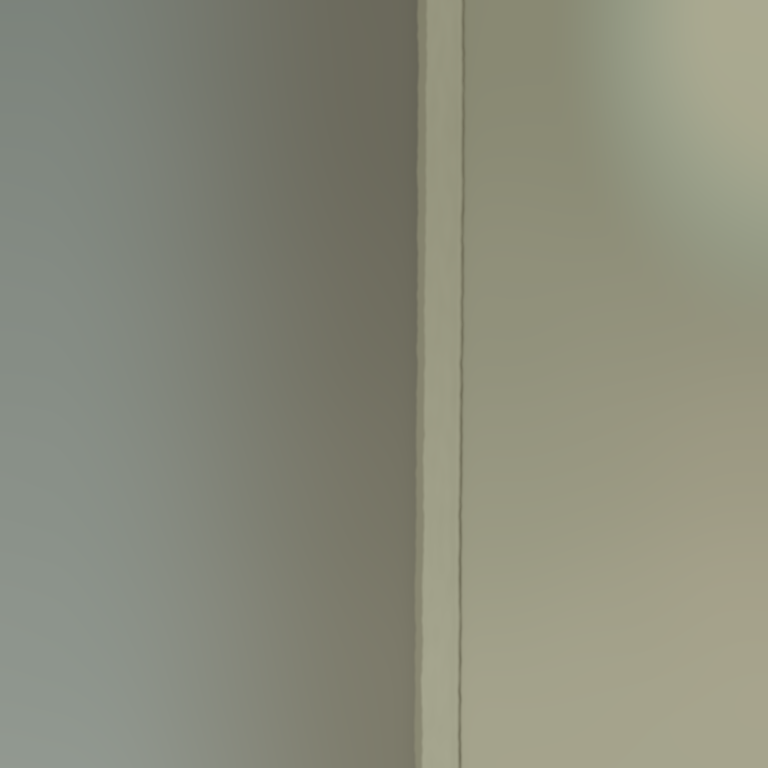
A three.js fragment shader for this texture:

```glsl
// Two softly lit walls meeting at a pale vertical trim with a bevel and a dark groove.
varying vec2 vUv;

const vec3 LEFT_TOP = vec3(0.487, 0.515, 0.485);
const vec3 LEFT_BOTTOM = vec3(0.570, 0.597, 0.565);
const vec3 SHADE_TOP = vec3(0.420, 0.413, 0.360);
const vec3 SHADE_BOTTOM = vec3(0.490, 0.482, 0.418);
const vec3 RIGHT_TOP = vec3(0.535, 0.535, 0.450);
const vec3 RIGHT_MIDDLE = vec3(0.575, 0.575, 0.490);
const vec3 RIGHT_BOTTOM = vec3(0.645, 0.640, 0.550);
const vec3 TRIM_TOP = vec3(0.590, 0.588, 0.498);
const vec3 TRIM_BOTTOM = vec3(0.645, 0.645, 0.555);
const vec3 BEVEL = vec3(0.510, 0.503, 0.420);
const vec3 GROOVE = vec3(0.430, 0.420, 0.340);
const vec3 GLOW = vec3(0.665, 0.662, 0.565);
const vec3 GLOW_RIM_TINT = vec3(-0.012, 0.008, 0.014);
const vec2 GLOW_CENTER = vec2(1.03, 0.98);
const vec2 GLOW_RADIUS = vec2(0.27, 0.37);
const float BEVEL_X = 0.5405;
const float TRIM_X = 0.5495;
const float GROOVE_X = 0.5985;
const float TRIM_LEAN = 0.0055;
const float GROOVE_WIDTH = 0.0022;
const float EDGE_SOFTNESS = 0.0025;
const float EDGE_WOBBLE = 0.0022;

vec2 hashGradient(vec2 cell) {
  vec2 p = vec2(dot(cell, vec2(127.1, 311.7)), dot(cell, vec2(269.5, 183.3)));
  return 2.0 * fract(sin(p) * 43758.55) - 1.0;
}

float gradientNoise(vec2 p) {
  vec2 i = floor(p);
  vec2 f = p - i;
  vec2 u = f * f * f * (f * (f * 6.0 - 15.0) + 10.0);
  float a = dot(hashGradient(i), f);
  float b = dot(hashGradient(i + vec2(1.0, 0.0)), f - vec2(1.0, 0.0));
  float c = dot(hashGradient(i + vec2(0.0, 1.0)), f - vec2(0.0, 1.0));
  float d = dot(hashGradient(i + vec2(1.0, 1.0)), f - vec2(1.0, 1.0));
  return mix(mix(a, b, u.x), mix(c, d, u.x), u.y);
}

// Sideways roughness of a painted edge at height y
float wobble(float y, float seed) {
  return EDGE_WOBBLE * (gradientNoise(vec2(y * 24.0, seed))
    + 0.7 * gradientNoise(vec2(y * 75.0, seed + 7.3)));
}

float edgeMask(float x, float edge) {
  return smoothstep(edge - EDGE_SOFTNESS, edge + EDGE_SOFTNESS, x);
}

vec3 leftWall(vec2 uv) {
  vec3 lit = mix(LEFT_BOTTOM, LEFT_TOP, uv.y);
  vec3 shade = mix(SHADE_BOTTOM, SHADE_TOP, smoothstep(0.0, 0.9, uv.y));
  float bend = 0.04 * (uv.y - 0.5);
  return mix(lit, shade, smoothstep(0.06, 0.53, uv.x + bend));
}

vec3 rightWall(vec2 uv) {
  vec3 color = mix(RIGHT_BOTTOM, RIGHT_MIDDLE, smoothstep(0.0, 0.58, uv.y));
  color = mix(color, RIGHT_TOP, smoothstep(0.45, 1.0, uv.y));
  // Warmer, brighter toward the lower right
  color += vec3(0.025, 0.014, 0.012) * smoothstep(0.65, 1.0, uv.x)
    * smoothstep(0.72, 0.4, uv.y) * smoothstep(-0.1, 0.3, uv.y);
  // Light pooled in the upper corner, with a cool rim
  float reach = length((uv - GLOW_CENTER) / GLOW_RADIUS);
  float glow = smoothstep(1.2, 0.35, reach);
  color = mix(color, GLOW, glow);
  return color + GLOW_RIM_TINT * 4.0 * glow * (1.0 - glow);
}

void main() {
  vec2 uv = vUv;
  float lean = TRIM_LEAN * smoothstep(0.0, 1.0, uv.y);
  float bevelX = BEVEL_X + 0.7 * lean + wobble(uv.y, 2.4);
  float trimX = TRIM_X + 1.1 * lean + wobble(uv.y, 13.6);
  float grooveX = GROOVE_X + lean + 0.7 * wobble(uv.y, 31.5);

  // Left wall, darkest right beside the trim
  vec3 color = leftWall(uv);
  color -= 0.022 * exp(-max(bevelX - uv.x, 0.0) * 90.0);

  // Bevel and flat face of the trim
  color = mix(color, mix(BEVEL + 0.03, BEVEL, uv.y), edgeMask(uv.x, bevelX));
  vec3 trim = mix(TRIM_BOTTOM, TRIM_TOP, smoothstep(0.0, 0.85, uv.y));
  trim += 0.012 * gradientNoise(uv * vec2(95.0, 26.0));
  trim -= 0.015 * smoothstep(grooveX - 0.02, grooveX, uv.x);
  color = mix(color, trim, edgeMask(uv.x, trimX));

  // Right wall, then the groove with its faint highlight and shade
  color = mix(color, rightWall(uv), edgeMask(uv.x, grooveX));
  float offset = uv.x - grooveX;
  float highlight = exp(-pow((offset + 0.005) / 0.002, 2.0));
  color += 0.012 * highlight;
  float depth = 0.75 + 0.35 * gradientNoise(vec2(uv.y * 38.0, 5.2));
  color = mix(color, GROOVE, depth * exp(-pow(offset / GROOVE_WIDTH, 2.0)));
  color -= 0.012 * exp(-max(offset, 0.0) * 130.0) * step(0.0, offset);

  // Faint broad mottling
  float mottle = gradientNoise(uv * 6.0 + 3.7);
  color += mottle * vec3(0.006, 0.004, 0.005);
  gl_FragColor = vec4(color, 1.0);
}
```
